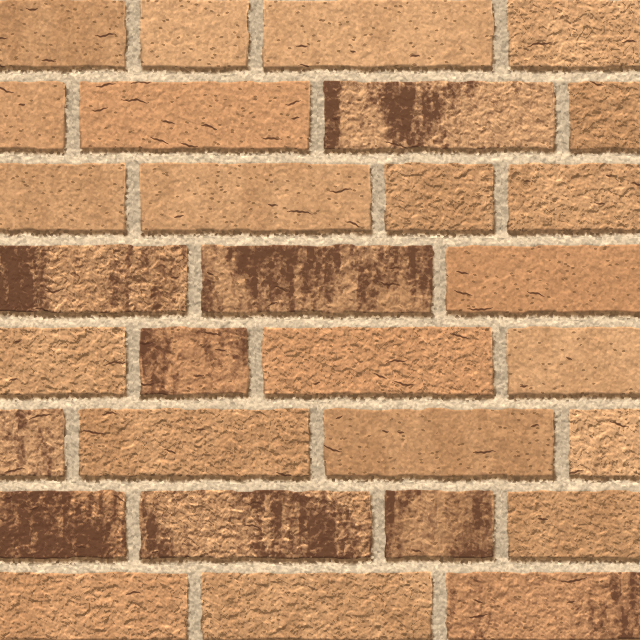
Reproduce this texture procedurally as a WebGL 2 fragment shader.

```glsl
#version 300 es
precision highp float;
uniform vec2 u_resolution;
out vec4 outColor;

#define PITCH 0.1279          // height of one course
#define UNIT 0.0957           // quarter of a long brick
#define ORIGIN vec2(0.0163, 0.012)
#define JOINT 0.0234          // mortar width
#define ORANGE vec3(0.865, 0.66, 0.47)
#define TAN vec3(0.735, 0.54, 0.37)
#define RUST vec3(0.80, 0.565, 0.385)
#define SOOT vec3(0.37, 0.235, 0.165)
#define MORTAR vec3(0.88, 0.775, 0.635)
#define SHADE vec3(0.45, 0.325, 0.21)
#define SOOTY_SHARE 0.21
#define RELIEF 0.75

vec2 hash2(vec2 p) {
  vec3 q = fract(p.xyx * vec3(0.1031, 0.1030, 0.0973));
  q += dot(q, q.yzx + 33.33);
  return fract((q.xx + q.yz) * q.zy);
}

// Cellular noise: nearest distance, gap to the second, blended cell value
vec3 cells(vec2 p) {
  vec2 base = floor(p), near = vec2(9.0), blend = vec2(0.0);
  for (int j = -1; j <= 1; j++)
    for (int i = -1; i <= 1; i++) {
      vec2 c = base + vec2(i, j);
      float d = length(c + hash2(c) - p);
      near = d < near.x ? vec2(d, near.x) : vec2(near.x, min(near.y, d));
      blend += exp(-7.0 * d * d) * vec2(hash2(c + 57.0).x, 1.0);
    }
  return vec3(near.x, near.y - near.x, blend.x / blend.y);
}

// Courses alternate stretchers with rows holding one half brick.
// Returns signed distance, height within the brick (-1..1), and brick id.
vec4 brick(vec2 p) {
  float t = (1.0 - p.y + ORIGIN.y) / PITCH;
  float row = floor(t), phase = mod(row, 4.0);
  float x = (p.x - ORIGIN.x) / UNIT;
  float halfStart = 2.0 + 2.0 * phase;
  bool plain = mod(row, 2.0) > 0.5, after = x >= halfStart;
  float shift = plain ? phase : (after ? 0.0 : 2.0);
  float left = floor((x - shift) / 4.0) * 4.0 + shift;
  float right = left + 4.0;
  if (!plain && after) left = max(left, halfStart);

  vec2 q = vec2((x - 0.5 * (left + right)) * UNIT, (0.5 - fract(t)) * PITCH);
  vec2 size = 0.5 * (vec2((right - left) * UNIT, PITCH) - JOINT);
  vec2 e = abs(q) - size + 0.003;
  float d = length(max(e, 0.0)) + min(max(e.x, e.y), 0.0) - 0.003;
  return vec4(d, q.y / size.y, left, row);
}

float relief(vec2 p) {
  return 0.50 * cells(p * vec2(68.0, 92.0)).z
       + 0.34 * cells(p * vec2(135.0, 170.0) + 9.0).z
       + 0.20 * cells(p * 290.0 + 31.0).z;
}

// Short tapered fissures, one candidate per grid cell
float fissures(vec2 p, float density, float aa) {
  vec2 grid = vec2(20.0, 34.0), base = floor(p * grid);
  float ink = 0.0;
  for (int j = -1; j <= 1; j++)
    for (int i = -1; i <= 1; i++) {
      vec2 c = base + vec2(i, j), h = hash2(c + 11.0), k = hash2(c + 83.0);
      vec2 d = p - (c + h) / grid;
      d.y += (k.x - 0.35) * 0.6 * d.x + 0.0007 * sin(d.x * 260.0 + 6.0 * h.x)
           + 0.0004 * sin(d.x * 710.0 + 9.0 * h.y);
      float reach = mix(0.005, 0.022, k.y * k.y);
      float taper = 1.0 - d.x * d.x / (reach * reach);
      float cut = smoothstep(aa, -aa, abs(d.y) - 0.0016 * taper);
      ink = max(ink, cut * step(0.0, taper) * step(hash2(c + 29.0).x, density));
    }
  return ink;
}

void main() {
  vec2 uv = gl_FragCoord.xy / u_resolution;
  float aa = 0.8 / min(u_resolution.x, u_resolution.y);

  // Ragged outlines
  vec2 wobble = vec2(cells(uv * 42.0).z, cells(uv * 38.0 + 70.0).z) - 0.5;
  vec2 p = uv + 0.004 * wobble;
  vec4 b = brick(p);
  float mask = smoothstep(aa, -aa, b.x);
  vec2 kind = hash2(b.zw + 5.0), tone = hash2(b.zw + 41.0);
  float rough = smoothstep(0.25, 0.65, kind.x);
  float sooty = step(1.0 - SOOTY_SHARE, kind.y);

  // Surface lit from above
  vec2 flat_ = uv + b.zw * 0.37;
  vec2 s = flat_ + 0.0012 * sin(uv.yx * vec2(210.0, 170.0));
  float slope = relief(s) - relief(s + vec2(-0.001, 0.003));
  float grain = cells(uv * 250.0).z - 0.5;
  float mottle = cells(flat_ * vec2(24.0, 13.0)).z + 0.6 * cells(flat_ * vec2(90.0, 40.0)).z - 0.8;

  // Fired clay with undercut flakes and small pits
  vec3 clay = mix(TAN, ORANGE, clamp(0.12 + 0.95 * tone.x + 0.55 * mottle, 0.0, 1.0));
  clay = mix(clay, RUST, 0.6 * smoothstep(0.6, 0.9, tone.y));
  clay *= 1.0 + RELIEF * slope * mix(0.4, 1.0, rough) + 0.17 * grain;
  vec3 crumb = cells(s * vec2(58.0, 82.0) + 17.0);
  float crack = smoothstep(0.13, 0.02, crumb.y) * smoothstep(0.45, 0.6, crumb.z);
  crack *= smoothstep(0.06, -0.08, slope);
  float undercut = smoothstep(0.10, 0.24, -slope);
  clay = mix(clay, SHADE, rough * max(0.6 * crack, 0.45 * undercut));
  vec3 pit = cells(s * vec2(70.0, 115.0) + 63.0);
  clay = mix(clay, SHADE, 0.6 * smoothstep(0.26, 0.12, pit.x) * smoothstep(0.68, 0.78, pit.z));

  // Faint vertical soot, broken up by fine specks
  float soot = 0.46 * cells(flat_ * vec2(11.0, 9.0)).z + 0.26 * cells(flat_ * vec2(100.0, 20.0)).z
             + 0.20 * cells(flat_ * vec2(160.0, 110.0)).z + 0.16 * cells(flat_ * 260.0).z;
  soot = smoothstep(0.38, 0.80, soot) - 0.8 * slope;
  clay = mix(clay, SOOT, sooty * clamp(0.12 + 0.85 * soot, 0.0, 0.85));
  float cut = fissures(s, 0.10 + 0.18 * tone.y, aa);
  clay = mix(clay, SOOT * 0.85, 0.8 * cut);
  float rim = smoothstep(-0.004, 0.0, b.x) * b.y;
  clay *= 1.0 + (rim > 0.0 ? 0.16 : 0.34) * rim;

  // Sandy mortar under the shadow of the brick above
  vec3 mortar = MORTAR * (1.0 + 0.45 * slope + 0.20 * grain);
  mortar *= mix(0.90, 1.04, smoothstep(0.95, 1.1, abs(b.y)));
  float shadow = smoothstep(0.004, -0.003, brick(p + vec2(-0.002, 0.0068)).x + 0.004 * grain);
  mortar = mix(mortar, SHADE * (1.0 + 0.4 * grain), 0.88 * shadow);

  outColor = vec4(clamp(mix(mortar, clay, mask), 0.0, 1.0), 1.0);
}
```
